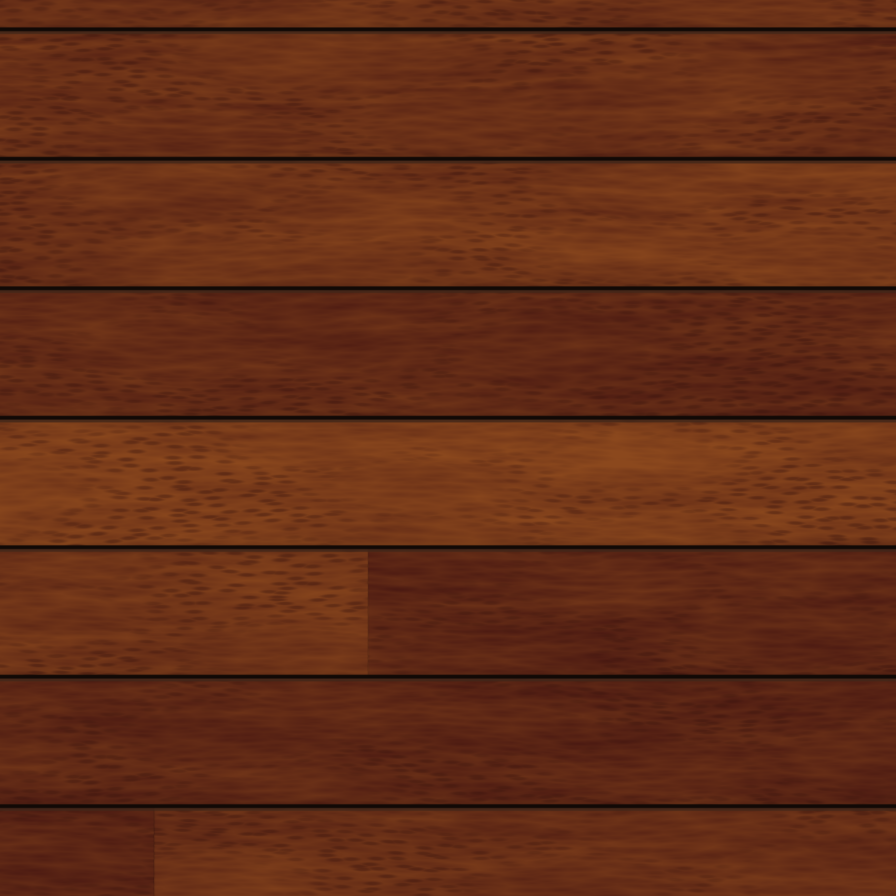
This texture is drawn by a Shadertoy shader. Its source:

```glsl
// Horizontal hardwood planks, reddish to orange brown, parted by thin dark seams.
// Each row has its own tone, butt joint and figure; the grain is built from
// stretched cellular noise bent by layered sines.

const float PITCH = 0.1445;       // plank height including its seam
const float FIRST_SEAM = 0.1003;  // height of the lowest seam
const float SEAM_HALF = 0.0021;
const float LIP_WIDTH = 0.0052;   // worn bevel just below each seam

const vec3 RED_BROWN = vec3(0.325, 0.122, 0.075);
const vec3 ORANGE_BROWN = vec3(0.525, 0.268, 0.110);
const vec3 PORE = vec3(0.24, 0.085, 0.055);
const vec3 LIP = vec3(0.25, 0.15, 0.10);
const vec3 GAP = vec3(0.065, 0.035, 0.022);

// Rows from the bottom: left tone, right tone, joint position (0 = none), streakiness
const vec4 PLANKS[8] = vec4[8](
    vec4(0.20, 0.44, 0.172, 0.35), vec4(0.22, 0.20, 0.0, 0.20),
    vec4(0.60, 0.24, 0.411, 0.30), vec4(0.90, 0.78, 0.0, 0.20),
    vec4(0.36, 0.28, 0.0, 0.25),   vec4(0.46, 0.76, 0.0, 0.40),
    vec4(0.52, 0.42, 0.0, 1.00),   vec4(0.48, 0.56, 0.0, 0.80));

vec2 hash22(vec2 p) {
    vec3 q = fract(p.xyx * vec3(0.1031, 0.1030, 0.0973));
    q += dot(q, q.yzx + 33.33);
    return fract((q.xx + q.yz) * q.zy);
}

// Distance to the nearest scattered point
float cellular(vec2 p) {
    vec2 cell = floor(p), f = fract(p);
    float nearest = 4.0;
    for (int j = -1; j <= 1; j++)
        for (int i = -1; i <= 1; i++) {
            vec2 o = vec2(i, j);
            vec2 r = o + hash22(cell + o + 100.0) - f;
            nearest = min(nearest, dot(r, r));
        }
    return sqrt(nearest);
}

// Layered sines that bend the grain lines
float waver(vec2 p, float seed) {
    return sin(p.x * 5.0 + p.y * 14.0 + seed)
         + 0.5 * sin(p.x * 13.0 - p.y * 31.0 + seed * 2.3)
         + 0.25 * sin(p.x * 29.0 + p.y * 57.0 + seed * 4.1);
}

// Fibres and broad mottling, centred near zero
float fibres(vec2 p, float seed) {
    vec2 q = p + seed;
    float broad = cellular(q * vec2(3.0, 22.0)) - 0.45;
    float medium = cellular(q * vec2(9.0, 80.0)) - 0.45;
    float fine = cellular(q * vec2(26.0, 170.0)) - 0.45;
    return 0.32 * broad + 0.30 * medium + 0.26 * fine;
}

// Long growth lines of varying spacing
float streaks(vec2 p, float seed) {
    float phase = p.y * 330.0 + 2.2 * waver(p * vec2(0.6, 1.0), seed);
    float lines = sin(phase) + 0.6 * sin(phase * 1.73 + seed);
    return lines * smoothstep(0.15, 0.8, cellular(p * vec2(2.0, 16.0) + seed));
}

// Short dark dashes that gather in patches
float pores(vec2 p, float seed) {
    float dash = 1.0 - smoothstep(0.10, 0.42, cellular(p * vec2(30.0, 135.0) + seed));
    float patches = smoothstep(0.2, 0.75, cellular(p * vec2(4.0, 13.0) + seed * 1.7));
    return dash * patches;
}

vec3 wood(vec2 p, vec4 plank, float row, float px) {
    float hasJoint = step(0.001, plank.z);
    float side = smoothstep(-px, px, p.x - plank.z);
    float tone = mix(plank.x, plank.y, mix(p.x, side, hasJoint));
    float seed = row * 7.31 + hasJoint * step(plank.z, p.x) * 3.7;

    vec2 bent = p + vec2(0.0, 0.0035 * waver(p, seed));
    tone += 0.04 * waver(p * vec2(0.7, 1.8), seed + 2.0);
    tone += fibres(bent, seed);
    tone += 0.11 * plank.w * streaks(bent, seed);

    vec3 color = mix(RED_BROWN, ORANGE_BROWN, clamp(tone, -0.15, 1.1));
    color = mix(color, PORE, 0.42 * pores(bent, seed));
    float jointLine = hasJoint * (1.0 - smoothstep(0.0, 0.001 + px, abs(p.x - plank.z)));
    return color * (1.0 - 0.10 * jointLine);
}

void mainImage(out vec4 fragColor, in vec2 fragCoord) {
    vec2 uv = fragCoord / iResolution.xy;
    float px = 1.0 / iResolution.y;

    // Row number and signed height above the nearest seam
    float level = (uv.y - FIRST_SEAM) / PITCH;
    float row = clamp(floor(level) + 1.0, 0.0, 7.0);
    float above = (fract(level + 0.5) - 0.5) * PITCH;

    vec3 color = wood(uv, PLANKS[int(row)], row, px);

    // Soft shade beside the seam, worn lip below it, then the dark gap
    color *= 1.0 - 0.18 * exp(-abs(above) / 0.004);
    float lip = smoothstep(-LIP_WIDTH - px, -LIP_WIDTH + px, above) * step(above, 0.0);
    color = mix(color, LIP, 0.8 * lip);
    float gap = 1.0 - smoothstep(SEAM_HALF - px, SEAM_HALF + px, abs(above));
    color = mix(color, GAP, gap);

    fragColor = vec4(color, 1.0);
}
```
